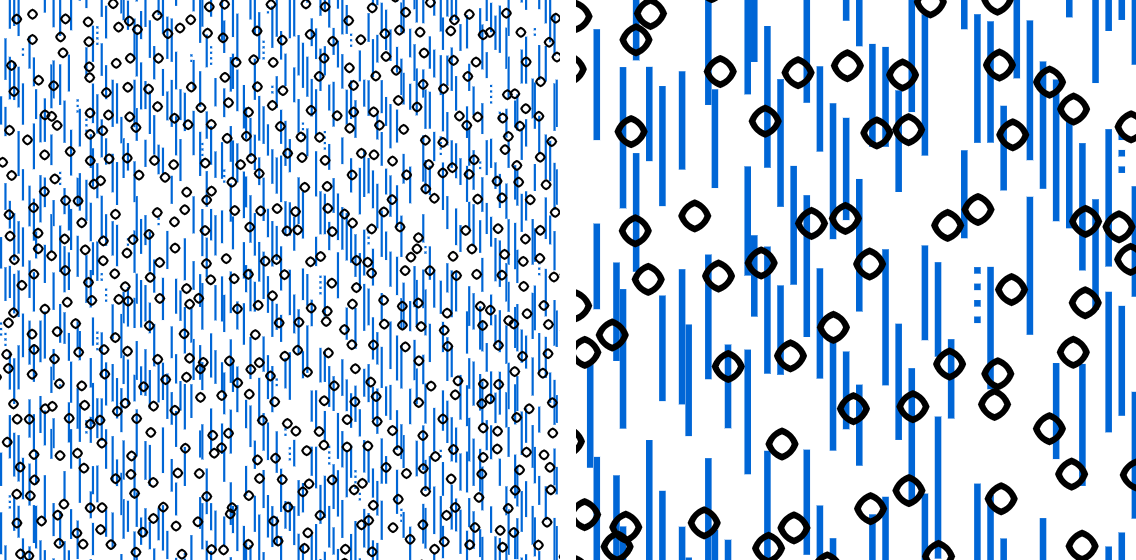
Left, the full canvas; right, a detail of the centre.
A Shadertoy shader for this pattern:

```glsl
// Blue rain of staggered vertical dashes under scattered black rings on white.

vec3 hash3(vec2 cell) {
    vec3 p = fract(cell.xyx * vec3(0.1031, 0.1030, 0.0973));
    p += dot(p, p.yxz + 33.33);
    return fract((p.xxy + p.yzz) * p.zyx);
}

vec2 gradient(vec2 corner) {
    float angle = 6.2832 * hash3(corner + 71.0).x;
    return vec2(cos(angle), sin(angle));
}

float gradientNoise(vec2 p) {
    vec2 i = floor(p), f = p - i;
    vec2 u = f * f * f * (f * (f * 6.0 - 15.0) + 10.0);
    vec2 e = vec2(1.0, 0.0);
    float low = mix(dot(gradient(i), f), dot(gradient(i + e), f - e), u.x);
    float high = mix(dot(gradient(i + e.yx), f - e.yx), dot(gradient(i + 1.0), f - 1.0), u.x);
    return mix(low, high, u.y);
}

float boxDistance(vec2 p, vec2 halfSize) {
    vec2 d = abs(p) - halfSize;
    return max(d.x, d.y);
}

// Dashes in narrow columns, each column stepped down from the one on its left
float dashDistance(vec2 uv) {
    const float period = 0.13;
    float nearest = 1.0;
    for (int k = -1; k <= 1; k++) {
        float column = floor(uv.x * 128.0) + float(k);
        vec3 columnRnd = hash3(vec2(column, 400.0));
        float x = (column + (columnRnd.x < 0.75 ? 0.25 : 0.75)) / 128.0;
        float shift = column * 0.031 + 0.05 * columnRnd.y;
        float slot = floor((uv.y + shift) / period);
        vec3 rnd = hash3(vec2(column, slot + 50.0));
        float y = (slot + 0.5) * period - shift + (rnd.x - 0.5) * 0.04;
        vec2 p = uv - vec2(x, y);

        // Slow noise thins some regions and crowds others
        float gapChance = 0.22 + 0.45 * gradientNoise(vec2(x, y) * 5.0);
        if (rnd.y > gapChance) {
            nearest = min(nearest, boxDistance(p, vec2(0.00195, mix(0.023, 0.0425, rnd.z))));
        } else if (rnd.z < 0.2) {
            // A few gaps hold a short run of dots
            float dotIndex = clamp(round(p.y / 0.0098), -1.0, floor(rnd.z * 15.0));
            p.y -= dotIndex * 0.0098;
            nearest = min(nearest, boxDistance(p, vec2(0.00195)));
        }
    }
    return nearest;
}

// Slightly diamond-shaped rings on a jittered grid
float ringDistance(vec2 uv) {
    float nearest = 1.0;
    vec2 home = floor(uv * 23.0);
    for (int j = -1; j <= 1; j++)
    for (int i = -1; i <= 1; i++) {
        vec2 cell = home + vec2(i, j);
        vec3 rnd = hash3(cell + 130.0);
        if (rnd.z < 0.08) continue;
        vec2 p = abs(uv - (cell + 0.5 + (rnd.xy - 0.5) * 0.8) / 23.0);
        float radius = mix(length(p), (p.x + p.y) * 0.78, 0.4);
        nearest = min(nearest, abs(radius - 0.0071) - 0.0019);
    }
    return nearest;
}

float coverage(float dist) {
    return clamp(0.5 - dist * iResolution.y, 0.0, 1.0);
}

void mainImage(out vec4 fragColor, in vec2 fragCoord) {
    vec2 uv = fragCoord / iResolution.y;
    vec3 color = vec3(1.0);
    color = mix(color, vec3(0.0, 0.40, 0.84), coverage(dashDistance(uv)));
    color = mix(color, vec3(0.0), coverage(ringDistance(uv)));
    fragColor = vec4(color, 1.0);
}
```
